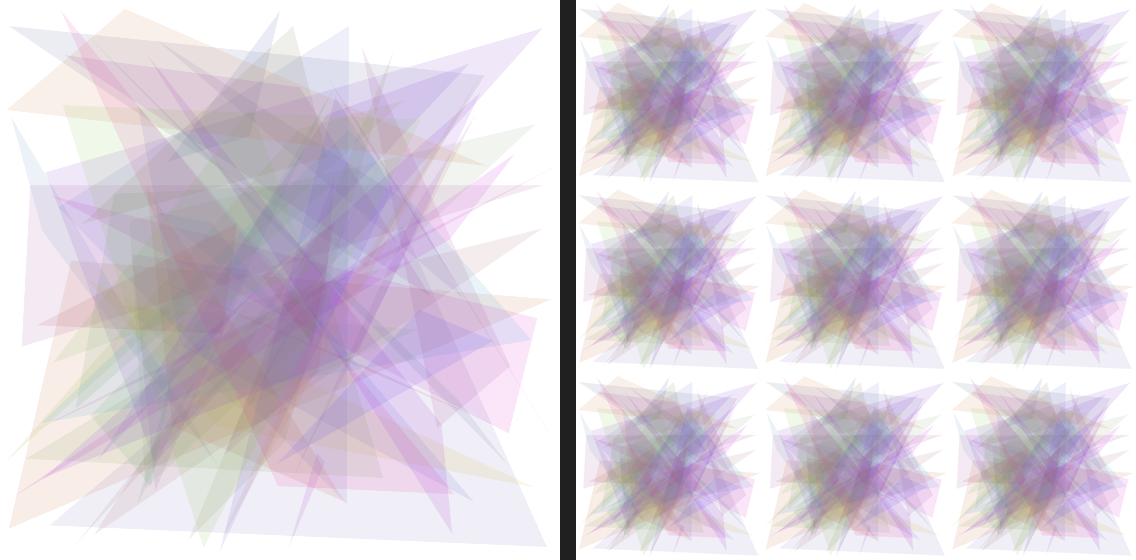
Left, the tile; right, the same tile 3 across and 3 down.
Reproduce this background procedurally as a three.js fragment shader.

```glsl
// Translucent random triangles overlapping on a white ground with a clear rim.
#define TRIANGLES 50
#define ALPHA 0.11
#define MARGIN 0.008
#define EDGE 0.0008
#define SEED 3.0
#define SPANNING 0.4
#define TINT_RANGE vec2(0.15, 0.8)
#define SHADE_RANGE vec2(0.6, 1.2)
#define OLIVE vec3(0.64, 0.48, 0.32)
#define VIOLET vec3(0.54, 0.16, 0.86)
#define PAPER vec3(1.0)

varying vec2 vUv;

float hash(vec2 p) {
  return fract(sin(dot(p, vec2(12.9898, 78.233))) * 43758.5453);
}

// Corners stay inside the margin, so opposite canvas edges are both bare paper.
vec2 corner(float id, float k) {
  vec2 r = vec2(hash(vec2(id, k + SEED)), hash(vec2(id + 0.5, k + SEED)));
  return mix(vec2(MARGIN), vec2(1.0 - MARGIN), r);
}

// Golden-ratio steps spread the hues evenly.
vec3 vividColor(float id) {
  float hue = fract(id * 0.618034);
  vec3 wave = 0.5 + 0.5 * cos(6.28318 * (hue + vec3(0.0, 0.333, 0.667)));
  float shade = mix(SHADE_RANGE.x, SHADE_RANGE.y, hash(vec2(id, SEED + 17.7)));
  return clamp(wave * shade, 0.0, 1.0);
}

float cross2(vec2 a, vec2 b) {
  return a.x * b.y - a.y * b.x;
}

// x: squared distance to the side, y: signed distance to its line, inside positive
vec2 side(vec2 p, vec2 a, vec2 b, float winding) {
  vec2 e = b - a;
  vec2 v = p - a;
  vec2 q = v - e * clamp(dot(v, e) / max(dot(e, e), 1e-6), 0.0, 1.0);
  return vec2(dot(q, q), winding * cross2(e, v));
}

// Exact distance keeps the tips of thin slivers from stretching.
float triangleDistance(vec2 p, vec2 a, vec2 b, vec2 c) {
  float winding = cross2(b - a, c - a) < 0.0 ? -1.0 : 1.0;
  vec2 d = min(min(side(p, a, b, winding), side(p, b, c, winding)),
               side(p, c, a, winding));
  return d.y > 0.0 ? -sqrt(d.x) : sqrt(d.x);
}

void main() {
  vec3 color = PAPER;
  for (int i = 0; i < TRIANGLES; i++) {
    float id = float(i) + 1.0;
    vec2 a = corner(id, 1.0);
    vec2 b = corner(id, 2.0);
    vec2 c = corner(id, 3.0);

    // Some triangles reach across the middle, which packs the layers there.
    bool sameHalf = dot(c - 0.5, a + b - 1.0) > 0.0;
    if (sameHalf && hash(vec2(id, SEED + 11.3)) < SPANNING) c = 1.0 - c;

    // Hues drift from olive at the lower left to violet at the right.
    vec2 center = (a + b + c) / 3.0;
    float drift = smoothstep(0.38, 0.54, dot(center, vec2(0.75, 0.25)));
    float tint = mix(TINT_RANGE.x, TINT_RANGE.y, hash(vec2(id, SEED + 23.1)));
    vec3 ink = mix(vividColor(id), mix(OLIVE, VIOLET, drift), tint);

    float cover = 1.0 - smoothstep(-EDGE, EDGE, triangleDistance(vUv, a, b, c));
    color = mix(color, ink, ALPHA * cover);
  }
  gl_FragColor = vec4(color, 1.0);
}
```
